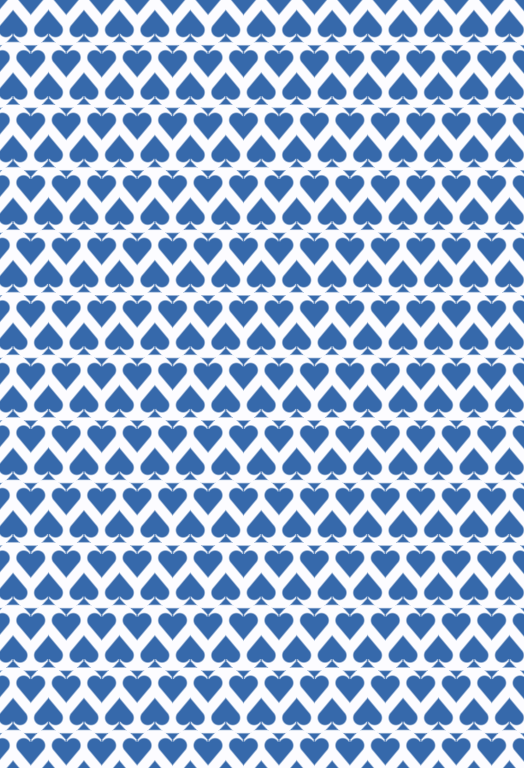
Give the GLSL for this pattern, as a Shadertoy shader.

```glsl
// Blue spades on white in interlocking rows: upright spades, then
// inverted ones shifted by half a column. Each spade is a signed distance
// built from two round lobes, a tangent pointed body and a flared stem.

// Signed distance to an upright spade; unit = column spacing, foot near y = 0
float spade(vec2 p) {
    p.x = abs(p.x);
    float lobe = length(p - vec2(0.2, 0.39)) - 0.205;

    // Pointed body, tangent to the lobes
    float slope = dot(p - vec2(0.0, 0.947), vec2(0.766, 0.643));
    float body = max(slope, max(0.27 - p.y, p.x - 0.357));

    // Flared stem with a thin neck
    float flare = (p.x - max(0.175 - 0.9 * (p.y - 0.047), 0.02)) * 0.743;
    float stem = max(flare, max(0.047 - p.y, p.y - 0.3));

    return min(min(lobe, body), stem);
}

// Repeats one row of spades over the plane
float spadeRows(vec2 p) {
    const float rowPeriod = 1.764;
    return spade(vec2(fract(p.x + 0.5) - 0.5,
                      mod(p.y + 0.3, rowPeriod) - 0.3));
}

void mainImage(out vec4 fragColor, in vec2 fragCoord) {
    // Scale to columns, origin at the foot line of one upright spade
    float unitsPerPixel = 14.78 / iResolution.x;
    vec2 p = fragCoord * unitsPerPixel - vec2(5.368, 11.61);

    // The half-turned copy fills the gaps between upright spades
    float d = min(spadeRows(p), spadeRows(vec2(0.5, 0.0) - p));

    float soft = 1.1 * unitsPerPixel;
    float ink = 1.0 - smoothstep(-soft, soft, d);
    vec3 white = vec3(0.99, 0.99, 1.0);
    vec3 blue = vec3(0.21, 0.41, 0.67);
    fragColor = vec4(mix(white, blue, ink), 1.0);
}
```
